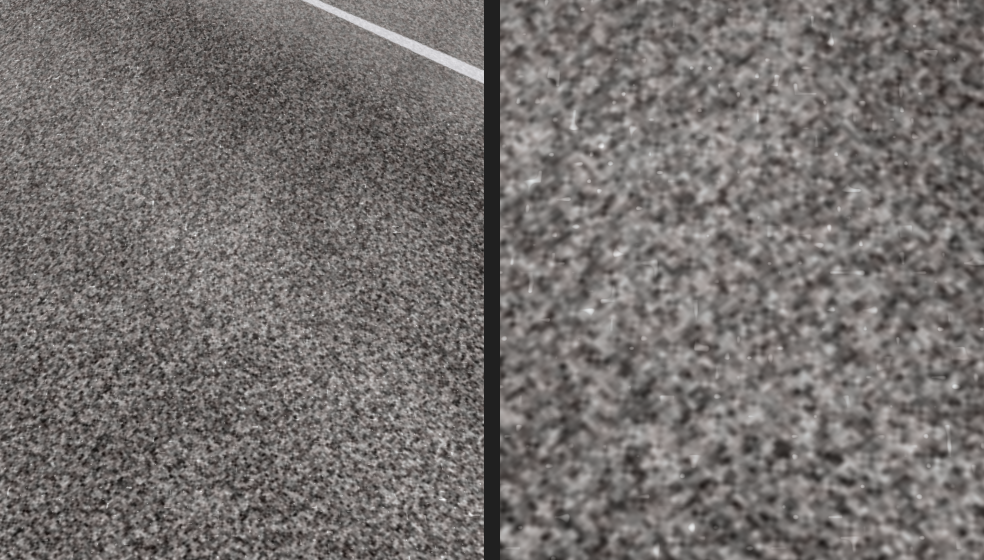
Left: the whole. Right: its middle third, enlarged.
A WebGL 2 fragment shader for this texture:

```glsl
#version 300 es
precision highp float;
// Worn asphalt receding upward, with soft diagonal wear bands and a painted edge line.

uniform vec2 u_resolution;
out vec4 outColor;

// Grain
const float HORIZON = 1.9;            // height at which grains would shrink to nothing
const float GRAIN_FREQ = 280.0;
const float FINE_RATIO = 1.63;
const float FINE_WEIGHT = 0.7;
const float CONTRAST_NEAR = 0.44;
const float CONTRAST_FAR = 0.29;
const float VERGE_CALM = 0.35;        // loss of contrast beside the line
const float SPECK_GAIN = 0.22;

// Tone
const float ROAD_TONE = 0.425;
const float PALE_WEAR = 0.042;
const float DARK_WEAR = 0.06;
const float NEAR_SHADE = 0.025;
const float VERGE_LIFT = 0.085;
const float BLOTCH = 0.07;
const vec3 WARM_TINT = vec3(0.013, -0.005, -0.013);

// Painted line, as height = LINE_TOP + LINE_SLOPE * x
const float LINE_TOP = 1.245;
const float LINE_SLOPE = -0.443;
const float LINE_HALF_FAR = 0.0058;
const float LINE_HALF_NEAR = 0.0105;
const float LINE_SOFTNESS = 0.0018;
const vec3 PAINT = vec3(0.835, 0.832, 0.845);

float hash(ivec2 cell, uint seed) {
    uvec2 u = uvec2(cell);
    uint h = u.x * 1597u + u.y * 51749u + seed * 7919u;
    h = (h ^ (h >> 16u)) * 73244475u;
    h = (h ^ (h >> 15u)) * 73244475u;
    h ^= h >> 16u;
    return float(h >> 8u) / 16777216.0;
}

float valueNoise(vec2 p, uint seed) {
    ivec2 cell = ivec2(floor(p));
    vec2 f = fract(p);
    f = f * f * (3.0 - 2.0 * f);
    float low = mix(hash(cell, seed), hash(cell + ivec2(1, 0), seed), f.x);
    float high = mix(hash(cell + ivec2(0, 1), seed), hash(cell + ivec2(1, 1), seed), f.x);
    return mix(low, high, f.y);
}

vec2 rotate(vec2 p, float angle) {
    float c = cos(angle), s = sin(angle);
    return vec2(c * p.x - s * p.y, s * p.x + c * p.y);
}

float band(float distanceToAxis, float width) {
    float t = distanceToAxis / width;
    return exp(-t * t);
}

// Broad light and dark wear, without grain
float roadTone(vec2 p, float verge) {
    float paleAxis = p.y - (0.87 - 0.92 * p.x);
    float darkAxis = p.y - (1.08 - 0.48 * p.x);
    float tone = ROAD_TONE + PALE_WEAR * band(paleAxis, 0.15);
    tone -= DARK_WEAR * band(darkAxis, 0.11) * smoothstep(-0.1, 0.4, p.x);
    tone -= NEAR_SHADE * smoothstep(0.05, 0.4, -paleAxis);
    tone += VERGE_LIFT * verge;
    float blotches = valueNoise(p * 9.0, 11u) + 0.6 * valueNoise(rotate(p, 0.6) * 23.0, 12u);
    return tone + BLOTCH * (blotches - 0.8);
}

void main() {
    vec2 p = gl_FragCoord.xy / u_resolution.y;

    // Grains shrink with height but keep their proportions
    float depth = HORIZON - p.y;
    vec2 ground = vec2((p.x - 0.43) / depth * 0.9, -log(depth)) * GRAIN_FREQ;
    float coarse = valueNoise(rotate(ground, 0.45), 1u) - 0.5;
    float fine = valueNoise(rotate(ground, -0.7) * FINE_RATIO, 2u) - 0.5;
    float grain = coarse + FINE_WEIGHT * fine;

    // Signed distance to the line, positive beyond it
    float lineDistance = (p.y - LINE_TOP - LINE_SLOPE * p.x) / length(vec2(1.0, LINE_SLOPE));
    float verge = smoothstep(-0.14, -0.02, lineDistance) * (1.0 - 0.6 * smoothstep(0.04, 0.16, lineDistance));

    // Asphalt
    float contrast = mix(CONTRAST_NEAR, CONTRAST_FAR, smoothstep(0.1, 1.0, p.y));
    contrast *= 1.0 - VERGE_CALM * verge;
    float tone = roadTone(p, verge) + contrast * grain;
    tone += SPECK_GAIN * smoothstep(0.87, 1.0, valueNoise(ground * 0.9 + 31.0, 3u)) * (1.0 - 0.5 * verge);
    float hueDrift = valueNoise(ground * 0.6, 4u) - 0.5;
    vec3 color = vec3(max(tone, 0.08)) + WARM_TINT * (1.0 - smoothstep(0.62, 0.8, tone));
    color += vec3(0.02, -0.008, -0.012) * hueDrift;

    // Paint with a slightly crumbled edge
    float halfWidth = mix(LINE_HALF_FAR, LINE_HALF_NEAR, smoothstep(0.53, 0.87, p.x));
    float edge = abs(lineDistance) - halfWidth + 0.002 * coarse;
    float softness = max(LINE_SOFTNESS, 0.75 / u_resolution.y);
    float paint = 1.0 - smoothstep(-softness, softness, edge);
    color = mix(color, PAINT + 0.07 * grain, paint);

    outColor = vec4(clamp(color, 0.0, 1.0), 1.0);
}
```
